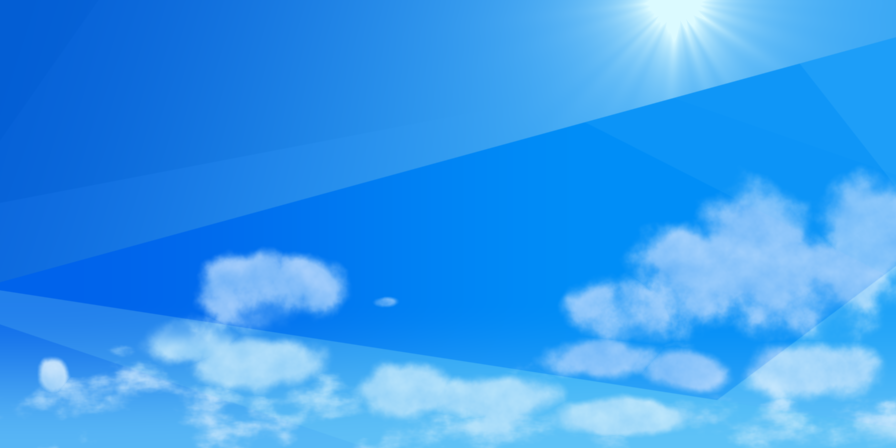
Give the GLSL for this background, as a Shadertoy shader.

```glsl
// A blue summer sky with a sun, cumulus clouds and translucent angular panels.
// Clouds are ellipse puffs eroded by gradient-noise fbm; the panels are
// half-planes that tint the sky. Units: canvas height = 1, origin lower left.

vec2 hash2(vec2 p) {
    p = vec2(dot(p, vec2(127.1, 311.7)), dot(p, vec2(269.5, 183.3)));
    return 2.0 * fract(sin(p) * 43758.5) - 1.0;
}

float gradientNoise(vec2 p) {
    vec2 i = floor(p), f = fract(p);
    vec2 u = f * f * f * (f * (f * 6.0 - 15.0) + 10.0);
    vec2 e = vec2(0.0, 1.0);
    float low = mix(dot(hash2(i), f), dot(hash2(i + e.yx), f - e.yx), u.x);
    float high = mix(dot(hash2(i + e), f - e), dot(hash2(i + 1.0), f - 1.0), u.x);
    return mix(low, high, u.y);
}

float fbm(vec2 p) {
    float sum = 0.0, amp = 0.5;
    for (int i = 0; i < 5; i++) {
        sum += amp * gradientNoise(p);
        p = mat2(1.6, 1.2, -1.2, 1.6) * p + 3.7;
        amp *= 0.5;
    }
    return sum;
}

// Positive inside an ellipse, 1 at its centre
float puff(vec2 p, float x, float y, float rx, float ry) {
    return 1.0 - length((p - vec2(x, y)) / vec2(rx, ry));
}

// Antialiased mask of the half-plane to the left of the line a -> b
float leftOf(vec2 p, vec2 a, vec2 b) {
    vec2 n = normalize(vec2(a.y - b.y, b.x - a.x));
    float pixel = 1.0 / iResolution.y;
    return smoothstep(-pixel, pixel, dot(p - a, n));
}

float cloudShape(vec2 p) {
    // Left cumulus and its foot
    float d = puff(p, 0.57, 0.34, 0.13, 0.10);
    d = max(d, puff(p, 0.68, 0.36, 0.10, 0.08));
    d = max(d, puff(p, 0.43, 0.24, 0.12, 0.06));
    d = max(d, puff(p, 0.57, 0.19, 0.16, 0.07));
    d = max(d, puff(p, 0.86, 0.325, 0.04, 0.018) - 0.25);
    // Right cumulus, stepping up towards the edge
    d = max(d, puff(p, 1.39, 0.31, 0.13, 0.08));
    d = max(d, puff(p, 1.55, 0.39, 0.15, 0.13));
    d = max(d, puff(p, 1.68, 0.44, 0.16, 0.15));
    d = max(d, puff(p, 1.80, 0.37, 0.22, 0.13));
    d = max(d, puff(p, 1.94, 0.48, 0.13, 0.13));
    // Low scattered clouds
    d = max(d, puff(p, 1.34, 0.20, 0.13, 0.05));
    d = max(d, puff(p, 1.54, 0.17, 0.11, 0.05));
    d = max(d, puff(p, 1.81, 0.17, 0.17, 0.07));
    d = max(d, puff(p, 0.90, 0.13, 0.12, 0.07));
    d = max(d, puff(p, 1.10, 0.11, 0.16, 0.06));
    d = max(d, puff(p, 1.40, 0.07, 0.20, 0.045));
    d = max(d, puff(p, 0.12, 0.16, 0.04, 0.05) - 0.15);
    // Broken bank along the horizon
    float bank = 1.3 * fbm(p * vec2(5.0, 11.0) + 8.0) + 0.12 - 3.0 * abs(p.y - 0.07);
    return max(d, bank);
}

void mainImage(out vec4 fragColor, in vec2 fragCoord) {
    vec2 p = fragCoord / iResolution.y;
    p.x *= 2.0 * iResolution.y / iResolution.x;

    // Sky with haze near the horizon
    vec3 col = mix(vec3(0.0, 0.37, 0.91), vec3(0.0, 0.58, 0.97), smoothstep(0.1, 1.4, p.x));
    float haze = smoothstep(0.33, 0.0, p.y);
    col = mix(col, vec3(0.38, 0.75, 0.97), 0.85 * haze);

    // Clouds, lit from above
    float detail = fbm(p * 9.0);
    float density = cloudShape(p) + 0.75 * detail;
    float cover = smoothstep(-0.08, 0.38, density);
    float light = clamp(0.62 + 1.1 * (detail - fbm((p + vec2(0.01, 0.03)) * 9.0)), 0.0, 1.0);
    vec3 cloud = mix(vec3(0.52, 0.76, 0.97), vec3(0.93, 0.96, 1.0), light);
    float base = smoothstep(0.23, 0.36, p.y + 0.3 * detail);
    float flatBase = mix(1.0, 0.35 + 0.65 * base, smoothstep(0.22, 0.27, p.y));
    col = mix(col, cloud, 0.86 * cover * flatBase);

    // Panel masks
    float upper = leftOf(p, vec2(0.0, 0.370), vec2(2.0, 0.917));
    float lower = leftOf(p, vec2(1.60, 0.107), vec2(0.0, 0.352));
    float corner = leftOf(p, vec2(2.0, 0.406), vec2(1.458, 0.0));
    float right = leftOf(p, vec2(1.302, 0.729), vec2(2.0, 0.375));
    float edge = leftOf(p, vec2(1.786, 0.857), vec2(2.0, 0.583));
    float wedge = leftOf(p, vec2(1.51, 0.779), vec2(2.0, 0.61));
    float foot = leftOf(p, vec2(0.82, 0.0), vec2(0.0, 0.276));

    // Tints below the main diagonal
    col = mix(col, vec3(0.0, 0.46, 0.96), 0.20 * (1.0 - max(lower, corner)));
    col = mix(col, vec3(0.50, 0.86, 0.96), 0.27 * lower * (1.0 - 0.6 * foot));
    col = mix(col, vec3(0.60, 0.87, 0.98), 0.20 * corner * (1.0 - lower));
    col = mix(col, vec3(0.35, 0.75, 0.98), 0.13 * right + 0.04 * wedge + 0.16 * edge);

    // Upper panel with two faint facets
    float across = smoothstep(0.0, 1.6, p.x + 0.45 * (1.0 - p.y));
    vec3 top = mix(vec3(0.0, 0.36, 0.83), vec3(0.13, 0.60, 0.94), across);
    float facet = leftOf(p, vec2(1.146, 0.766), vec2(0.0, 0.547));
    top += 0.022 * facet * smoothstep(1.2, 0.5, p.x);
    top += 0.012 * leftOf(p, vec2(0.22, 1.0), vec2(0.08, 0.80));

    // Sun glow and rays
    vec2 toSun = p - vec2(1.51, 1.0);
    float r = length(toSun);
    vec2 dir = toSun / max(r, 0.001);
    float rays = 0.5 + 0.9 * gradientNoise(dir * 7.0 + 2.3);
    rays += 0.8 * exp(-pow((dir.x + 0.06) * 11.0, 2.0));
    float glow = 1.1 * exp(-r * 13.0) + 0.38 * exp(-r * 2.3) + 0.55 * rays * exp(-r * 7.5);
    top = mix(top, vec3(0.86, 0.98, 1.0), clamp(glow, 0.0, 1.0));

    col = mix(col, top, upper);
    fragColor = vec4(clamp(col, 0.0, 1.0), 1.0);
}
```
